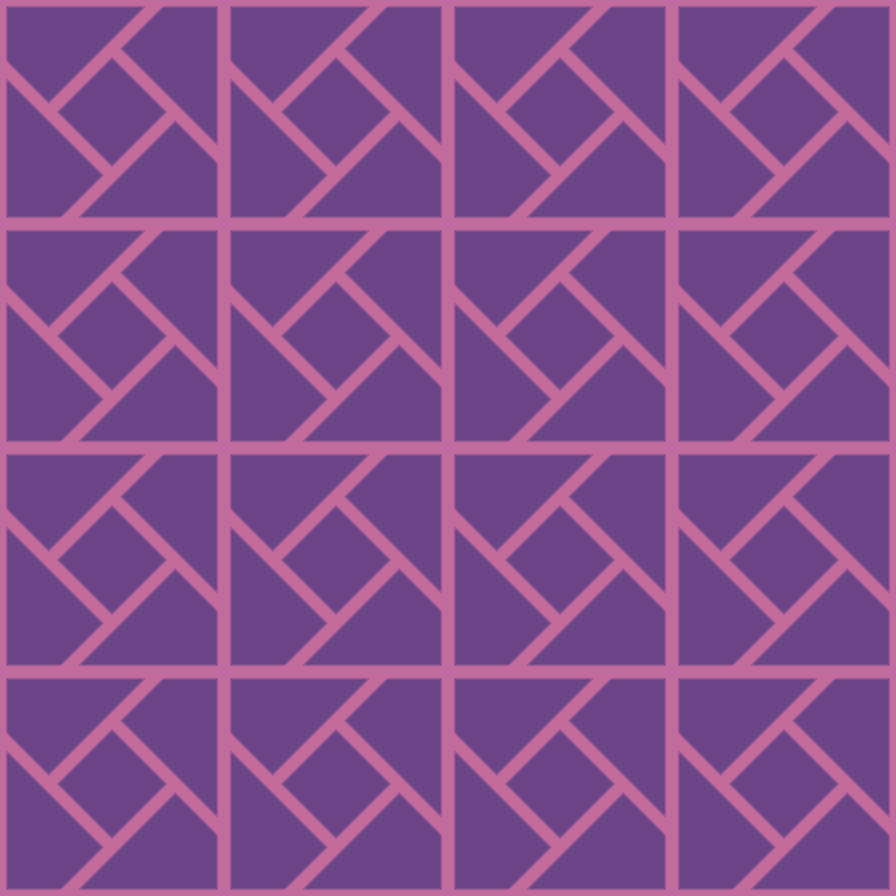
A three.js fragment shader for this pattern:

```glsl
// Four by four square tiles, each framed and crossed by a diagonal pinwheel.
// Four equal strips, turned by quarter turns, enclose a tilted square;
// all shapes are distance functions in units of one tile.

#define TILES 4.0
#define FRAME_HALF 0.030
#define STRIP_HALF 0.0290
#define STRIP_OFFSET 0.200
#define SOFTNESS 0.009
#define SEAM_WIDTH 0.012
#define FIELD_COLOR vec3(0.42, 0.27, 0.53)
#define FRAME_COLOR vec3(0.76, 0.42, 0.61)
#define STRIP_COLOR vec3(0.765, 0.42, 0.605)
#define SEAM_COLOR vec3(0.73, 0.43, 0.64)

varying vec2 vUv;

// Smooth coverage of a shape from its signed distance
float coverage(float dist) {
  return 1.0 - smoothstep(-SOFTNESS, SOFTNESS, dist);
}

// Strip along x that stops flush with its neighbour and runs on to the frame
float stripDistance(vec2 q) {
  return max(abs(q.y - STRIP_OFFSET), -STRIP_OFFSET - q.x) - STRIP_HALF;
}

// Union of the four strips, each a quarter turn from the last
float pinwheelDistance(vec2 p) {
  vec2 q = vec2(p.x + p.y, p.y - p.x) * 0.70711;
  float dist = 1.0;
  for (int i = 0; i < 4; i++) {
    dist = min(dist, stripDistance(q));
    q = vec2(q.y, -q.x);
  }
  return dist;
}

void main() {
  vec2 p = fract(vUv * TILES) - 0.5;
  float toEdge = 0.5 - max(abs(p.x), abs(p.y));

  // Diagonal strips over the field
  vec3 color = mix(FIELD_COLOR, STRIP_COLOR, coverage(pinwheelDistance(p)));

  // Frame with a faint seam where tiles meet
  float seam = 1.0 - smoothstep(0.0, SEAM_WIDTH, toEdge);
  vec3 frameTone = mix(FRAME_COLOR, SEAM_COLOR, 0.6 * seam);
  color = mix(color, frameTone, coverage(toEdge - FRAME_HALF));

  gl_FragColor = vec4(color, 1.0);
}
```
